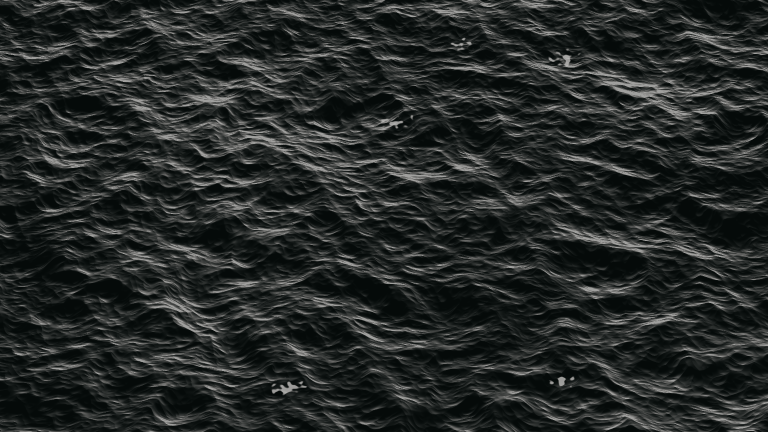
Reproduce this texture procedurally as a Shadertoy shader.

```glsl
// Dark, choppy open sea seen from above: netted wave crests with dim grey sky light on their backs.

#define SWELL_SCALE 5.0     // largest waves per canvas height
#define SWELL_STRETCH 0.72  // horizontal squeeze of the swell: low means wider waves
#define RIPPLE_STRETCH 0.46 // the same for the finest ripples
#define OCTAVES 6
#define LACUNARITY 1.82
#define CHOP 0.36           // how far crests lift what lies on them
#define CREST_SOFTNESS 0.02
#define EXPOSURE 0.109      // median brightness
#define CONTRAST 0.76
#define SLOPE_SPREAD 0.54   // typical slope of one noise layer
#define TURN 0.45           // alternating lean of the layers, crossing their crests
#define FOAM_CHANCE 0.1

float hash(vec2 p) {
    return fract(sin(dot(p, vec2(127.1, 311.7))) * 43758.5453);
}

vec2 randomDirection(vec2 cell) {
    float angle = 6.28318 * hash(cell);
    return vec2(cos(angle), sin(angle));
}

// Gradient noise: value in x, slope in yz
vec3 noiseWithSlope(vec2 p) {
    vec2 cell = floor(p), f = p - cell;
    vec2 u = f * f * (3.0 - 2.0 * f), du = 6.0 * f * (1.0 - f);
    vec2 e = vec2(0.0, 1.0);
    vec2 ga = randomDirection(cell), gb = randomDirection(cell + e.yx);
    vec2 gc = randomDirection(cell + e), gd = randomDirection(cell + e.yy);
    float a = dot(ga, f), b = dot(gb, f - e.yx);
    float c = dot(gc, f - e), d = dot(gd, f - e.yy);
    float value = mix(mix(a, b, u.x), mix(c, d, u.x), u.y);
    vec2 slope = mix(mix(ga, gb, u.x), mix(gc, gd, u.x), u.y)
               + du * vec2(mix(b - a, d - c, u.y), mix(c - a, d - b, u.x));
    return vec3(value, slope);
}

// Summed back slope of ridged waves, scaled to roughly unit variance
float seaSlope(vec2 p) {
    vec2 lightDirection = vec2(0.2, 1.0);
    float frequency = SWELL_SCALE, slope = 0.0, power = 0.0;
    for (int i = 0; i < OCTAVES; i++) {
        float layer = float(i), fineness = layer / float(OCTAVES - 1);
        float weight = 0.36 + 0.6 * fineness * (1.0 - fineness);
        float angle = TURN * (i % 2 == 0 ? 1.0 : -1.0) * (1.0 - 0.35 * fineness);
        mat2 turn = mat2(cos(angle), sin(angle), -sin(angle), cos(angle));
        float stretch = mix(SWELL_STRETCH, RIPPLE_STRETCH, fineness);
        vec2 q = turn * (p * vec2(stretch, 1.0) * frequency) + 17.3 * (layer + 1.0);
        vec3 n = noiseWithSlope(q);
        float crest = sqrt(n.x * n.x + CREST_SOFTNESS * CREST_SOFTNESS);
        slope += weight * n.x / crest * dot(n.yz, turn * lightDirection);
        power += weight * weight;
        p.y += CHOP * crest / frequency;
        frequency *= LACUNARITY;
    }
    return slope / (SLOPE_SPREAD * sqrt(power));
}

// Rare, ragged scraps of white water, one at most per cell
float foam(vec2 uv) {
    vec2 grid = uv * 5.0, cell = floor(grid);
    vec2 centre = 0.3 + 0.4 * vec2(hash(cell + 3.1), hash(cell + 7.7));
    vec2 offset = (grid - cell - centre) * vec2(1.0, 2.2);
    float ragged = noiseWithSlope(uv * vec2(75.0, 110.0)).x;
    float size = 0.03 + 0.08 * hash(cell + 12.9);
    float scrap = smoothstep(0.05, -0.05, length(offset) - size + 0.35 * ragged);
    return scrap * step(hash(cell + 41.3), FOAM_CHANCE);
}

vec3 seaColor(vec2 uv, float aspect) {
    // Farther waves, toward the top, look smaller
    float across = uv.x - 0.5 * aspect;
    vec2 plane = vec2(across * (0.85 + 0.35 * uv.y), uv.y * (0.9 + 0.25 * uv.y));

    // Broad light: brighter far off and in the middle, with slow patches
    float broad = 0.6 * (uv.y - 0.45) - 0.35 * across * across + 0.09;
    broad += 0.9 * noiseWithSlope(plane * vec2(1.7, 3.2) + 5.2).x;

    // A gentle S curve parts lit backs from shaded faces
    float light = seaSlope(plane) + broad;
    light += 0.3 * light / (1.0 + light * light) - 0.05;
    float level = EXPOSURE * exp(CONTRAST * clamp(light, -1.5, 2.3));
    level = mix(level, 0.75, 0.8 * foam(uv));

    // Green-black shadows turn to neutral grey
    vec3 shadowTint = vec3(-0.015, 0.006, 0.002);
    vec3 lightTint = vec3(0.003, 0.002, -0.006);
    return level + mix(shadowTint, lightTint, smoothstep(0.0, 0.5, level));
}

void mainImage(out vec4 fragColor, in vec2 fragCoord) {
    float aspect = iResolution.x / iResolution.y;
    vec3 color = vec3(0.0);
    // Four samples per pixel smooth the crests
    for (int i = 0; i < 4; i++) {
        vec2 jitter = vec2(float(i % 2), float(i / 2)) * 0.5 - 0.25;
        color += 0.25 * seaColor((fragCoord + jitter) / iResolution.y, aspect);
    }
    fragColor = vec4(clamp(color, 0.0, 1.0), 1.0);
}
```
